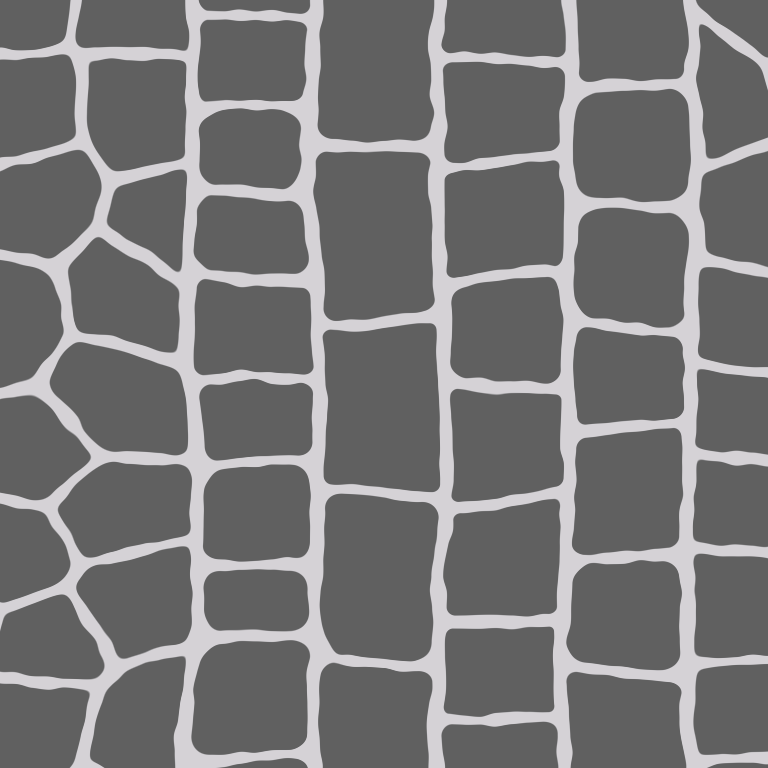
This pattern is drawn by a WebGL 1 fragment shader. Its source:

```glsl
precision highp float;
// Dark paving stones in wavy columns, flanked by irregular stones, with pale joints.

uniform vec2 u_resolution;

const vec3 STONE = vec3(0.376, 0.376, 0.378);
const vec3 JOINT = vec3(0.835, 0.825, 0.840);
const float FIRST_LINE = 0.247;    // left end of the regular columns
const float COLUMN_WIDTH = 0.163;
const float COLUMN_COUNT = 4.0;
const vec2 HALF_JOINT = vec2(0.0090, 0.0070);

float hash(vec2 p) {
  vec3 q = fract(p.xyx * vec3(0.1031, 0.1130, 0.0973));
  q += dot(q, q.yzx + 33.33);
  return fract((q.x + q.y) * q.z);
}

vec2 hash2(vec2 p) {
  return vec2(hash(p + 17.3), hash(p + 91.7));
}

// Value noise in the range -1 to 1
float noise(vec2 p) {
  vec2 i = floor(p);
  vec2 f = fract(p);
  f = f * f * (3.0 - 2.0 * f);
  float low = mix(hash(i), hash(i + vec2(1.0, 0.0)), f.x);
  float high = mix(hash(i + vec2(0.0, 1.0)), hash(i + 1.0), f.x);
  return 2.0 * mix(low, high, f.y) - 1.0;
}

vec2 warp(vec2 p, float frequency, float amount) {
  vec2 q = p * frequency + 50.0;
  return p + amount * vec2(noise(q), noise(q + 37.0));
}

// Height of the slanted joint below a row
float rowLine(float column, float row, float height, float x) {
  vec2 id = vec2(column + 11.0, row + 40.0);
  float slant = mix(0.05, 0.30, step(1.5, column)) * (hash(id + 5.0) - 0.5);
  return (row + 0.32 * (hash(id) - 0.5)) * height + slant * x;
}

// Depth inside a rounded corner, from distances to two joints
float roundedDepth(vec2 depth, float radius) {
  vec2 q = radius - depth;
  return radius - length(max(q, 0.0)) - min(max(q.x, q.y), 0.0);
}

// Depth inside a stone of the regular columns
float columnDepth(vec2 p) {
  float t = (p.x - FIRST_LINE) / COLUMN_WIDTH;
  float column = floor(t);
  float x = (fract(t) - 0.5) * COLUMN_WIDTH;
  float isTall = 1.0 - step(0.5, abs(column - 1.0));
  float height = 0.120 + 0.012 * column + 0.092 * isTall;
  float y = p.y + 0.1 * hash(vec2(column, 8.0));
  float row = floor(y / height);
  if (y < rowLine(column, row, height, x)) row -= 1.0;
  else if (y >= rowLine(column, row + 1.0, height, x)) row += 1.0;
  float below = y - rowLine(column, row, height, x);
  float above = rowLine(column, row + 1.0, height, x) - y;
  vec2 depth = vec2(0.5 * COLUMN_WIDTH - abs(x), min(below, above));
  float radius = mix(0.008, 0.027, hash(vec2(column, row) + 61.0));
  return roundedDepth(depth - HALF_JOINT, radius);
}

vec2 seedPoint(vec2 id, vec2 size, float side) {
  return (id + 0.14 + 0.72 * hash2(id + 20.0 + side * 9.0)) * size;
}

// Depth inside an irregular stone; p.x is the distance out from the columns
float irregularDepth(vec2 p, vec2 size, float side) {
  vec2 home = floor(p / size);
  vec2 nearestId = home;
  vec2 nearest = vec2(0.0);
  float best = 10.0;
  for (int j = -2; j <= 2; j++) {
    for (int i = -2; i <= 2; i++) {
      vec2 id = home + vec2(float(i), float(j));
      vec2 offset = seedPoint(id, size, side) - p;
      float d = dot(offset, offset);
      if (id.x >= 0.0 && d < best) { best = d; nearest = offset; nearestId = id; }
    }
  }
  // Smooth minimum over the joints rounds the corners
  float blend = 0.0045;
  float total = exp(-(p.x - HALF_JOINT.x) / blend);
  for (int j = -2; j <= 2; j++) {
    for (int i = -2; i <= 2; i++) {
      vec2 id = nearestId + vec2(float(i), float(j));
      if (id.x >= 0.0 && (i != 0 || j != 0)) {
        vec2 offset = seedPoint(id, size, side) - p;
        float edge = dot(0.5 * (nearest + offset), normalize(offset - nearest));
        total += exp(-(edge - HALF_JOINT.y) / blend);
      }
    }
  }
  return -blend * log(total);
}

void main() {
  float scale = min(u_resolution.x, u_resolution.y);
  vec2 p = gl_FragCoord.xy / scale;
  // Broad waves bend the joints, small ones chip the edges
  vec2 bent = warp(warp(p, 5.0, 0.011), 19.0, 0.0045);
  float lastLine = FIRST_LINE + COLUMN_COUNT * COLUMN_WIDTH;
  float outward = max(FIRST_LINE - bent.x, bent.x - lastLine);
  float side = step(0.5, p.x);
  float depth = outward < 0.0 ? columnDepth(bent)
    : irregularDepth(vec2(outward, bent.y), vec2(0.145, 0.132), side);
  depth += 0.0022 * noise(p * 48.0 + 7.0);
  float pixel = 0.7 / scale;
  gl_FragColor = vec4(mix(JOINT, STONE, smoothstep(-pixel, pixel, depth)), 1.0);
}
```
